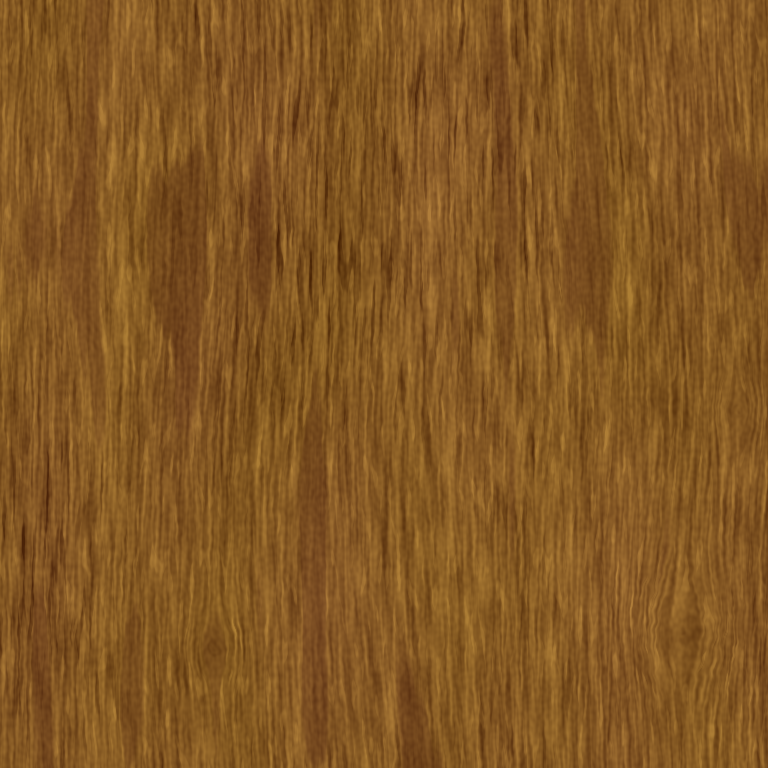
This texture is drawn by a three.js fragment shader. Its source:

```glsl
varying vec2 vUv;

vec2 gradient(vec2 cell) {
  float h = fract(sin(dot(cell, vec2(127.1, 311.7))) * 43758.55);
  return vec2(cos(h * 6.2832), sin(h * 6.2832));
}

float gradientNoise(vec2 p) {
  vec2 i = floor(p), f = fract(p);
  vec2 u = f * f * f * (f * (f * 6.0 - 15.0) + 10.0);
  float a = dot(gradient(i), f);
  float b = dot(gradient(i + vec2(1.0, 0.0)), f - vec2(1.0, 0.0));
  float c = dot(gradient(i + vec2(0.0, 1.0)), f - vec2(0.0, 1.0));
  float d = dot(gradient(i + 1.0), f - 1.0);
  return mix(mix(a, b, u.x), mix(c, d, u.x), u.y);
}

// Long fibres, staggered along the grain
float fibres(vec2 p, float across, float along) {
  float stagger = 1.1 * gradientNoise(vec2(p.x * across * 0.43, along * 0.37));
  return gradientNoise(vec2(p.x * across, p.y * along + stagger) + across);
}

// Parts the grain around a knot and returns its dark core
float knot(inout vec2 grain, vec2 uv, vec2 centre, float size) {
  vec2 d = (uv - centre) / (size * vec2(1.0, 1.5));
  d += 0.5 * vec2(gradientNoise(uv * 60.0), gradientNoise(uv * 60.0 + 9.0));
  float r = length(d);
  grain.x -= 0.8 * (uv.x - centre.x) * exp(-dot(d, d) * 0.16);
  float rings = 0.7 + 0.3 * cos(r * 9.0);
  return rings * (1.0 - smoothstep(0.2, 1.2, r));
}

void main() {
  // Gentle sway and tiny ragged jitter of the grain
  vec2 grain = vUv;
  grain.x += 0.030 * gradientNoise(vUv * vec2(2.5, 1.4) + 4.0);
  grain.x += 0.005 * gradientNoise(vUv * vec2(9.0, 4.0));
  grain.x += 0.0016 * gradientNoise(vUv * vec2(75.0, 55.0));

  float core = knot(grain, vUv, vec2(0.89, 0.18), 0.020);
  core += 0.6 * knot(grain, vUv, vec2(0.28, 0.155), 0.010);
  core += 0.5 * knot(grain, vUv, vec2(0.96, 0.465), 0.009);

  float fine = fibres(grain, 215.0, 17.0);
  float medium = fibres(grain, 128.0, 5.5);
  float coarse = fibres(grain, 52.0, 3.0);
  float broad = gradientNoise(grain * vec2(10.0, 1.0) + 17.0);

  // Narrow smooth flames with ragged edges
  float flameField = gradientNoise(grain * vec2(17.0, 2.6) + vec2(3.4, 7.7));
  flameField += 0.35 * gradientNoise(grain * vec2(5.0, 1.3) + 23.0);
  flameField += 0.16 * coarse + 0.10 * medium;
  float flame = smoothstep(0.27, 0.36, flameField);
  float paleRim = smoothstep(0.10, 0.24, flameField) * (1.0 - flame);

  // Thin dark lines, short pores and golden flecks
  float poreZone = 0.65 + gradientNoise(vUv * vec2(4.0, 2.0) + 31.0);
  float lines = 1.0 - smoothstep(0.02, 0.13, abs(fibres(grain + 0.53, 62.0, 2.2)));
  lines *= smoothstep(-0.15, 0.25, fibres(grain + 0.13, 95.0, 14.0));
  float pores = smoothstep(0.16, 0.36, fibres(grain + 0.31, 150.0, 13.0));
  float flecks = smoothstep(0.18, 0.38, fibres(grain + 0.67, 140.0, 24.0));

  float tone = 0.575 + 0.22 * broad + 0.17 * coarse;
  tone += (0.44 * medium + 0.46 * fine) * (1.0 - 0.5 * flame);
  tone += 0.06 * paleRim - 0.23 * flame;
  tone += 0.22 * flecks * (1.0 - 0.7 * flame) - 0.35 * core;
  tone -= poreZone * (0.32 * pores + 0.22 * lines) * (1.0 - 0.5 * flame);
  tone += 0.20 * gradientNoise(vUv * vec2(190.0, 120.0));

  vec3 darkBrown = vec3(0.36, 0.203, 0.06);
  vec3 goldenBrown = vec3(0.64, 0.455, 0.195);
  vec3 wood = mix(darkBrown, goldenBrown, clamp(tone, -0.25, 1.15));

  // Slow drift between redder and yellower wood
  wood += vec3(0.006, -0.008, 0.022) * (gradientNoise(vUv * vec2(8.0, 3.0) + 50.0) + 0.4 * flame);
  gl_FragColor = vec4(wood, 1.0);
}
```
